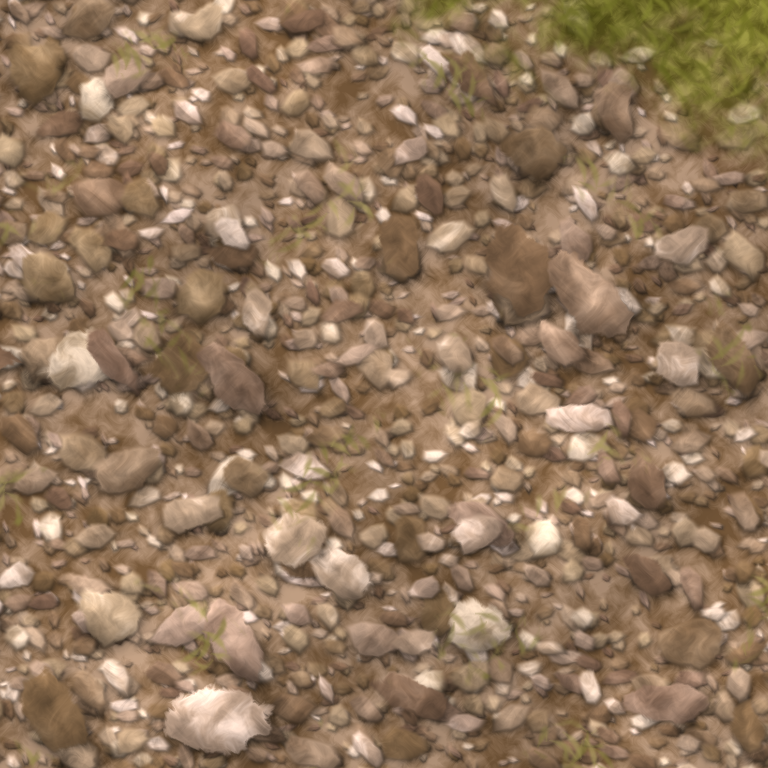
Reproduce this texture procedurally as a WebGL 1 fragment shader.

```glsl
precision highp float;
// Stony dirt path with sparse grass tufts and a meadow in the upper right corner.
// Irregular polygon stones are scattered on jittered grids, small to large, over
// soil made of layered sines; grass blades are thin tapered strokes on top.

uniform vec2 u_resolution;

#define SOIL_DARK   vec3(0.43, 0.32, 0.21)
#define SOIL_LIGHT  vec3(0.68, 0.56, 0.46)
#define STONE_DARK  vec3(0.48, 0.37, 0.27)
#define STONE_TAN   vec3(0.70, 0.59, 0.49)
#define STONE_PALE  vec3(0.87, 0.77, 0.69)
#define GRASS_DARK  vec3(0.30, 0.30, 0.07)
#define GRASS_LIGHT vec3(0.53, 0.53, 0.20)
#define TUFT        vec3(0.64, 0.57, 0.37)
#define SOFTNESS    0.0046
#define STONE_TILT  0.40
#define SHADOW      0.46
#define GRAIN       0.16

vec4 hash4(vec2 p) {
  vec4 q = fract(p.xyxy * vec4(0.1031, 0.1030, 0.0973, 0.1099));
  q += dot(q, q.wzxy + 33.33);
  return fract((q.xxyz + q.yzzw) * q.zywx);
}

vec2 rotate(vec2 p, float angle) {
  float c = cos(angle), s = sin(angle);
  return vec2(c * p.x - s * p.y, s * p.x + c * p.y);
}

// Layered sines, each octave turned and bent by the one before
float waves(vec2 p) {
  float sum = 0.0, amp = 0.5;
  for (int k = 0; k < 4; k++) {
    p += 0.6 * sin(p.yx * 1.3 + 1.7);
    sum += amp * sin(p.x) * sin(p.y + 0.8);
    p = rotate(p, 1.1) * 1.9 + 3.1;
    amp *= 0.55;
  }
  return sum;
}

float meadow(vec2 uv) {
  float side = uv.y - 1.0 + 0.42 * (uv.x - 0.63) + 0.10 * waves(uv * 26.0);
  return smoothstep(-0.08, 0.09, side);
}

// Signed distance to a convex stone outline with uneven sides
float stoneShape(vec2 p, float size, float seed) {
  float d = -size;
  for (int k = 0; k < 6; k++) {
    float fk = float(k);
    float r = fract(seed * 7.31 + fk * 0.618);
    float a = (fk + 0.8 * r) * 1.0472 + seed * 6.28;
    d = max(d, dot(p, vec2(cos(a), sin(a))) - size * (0.6 + 0.4 * r));
  }
  return mix(d, length(p) - size * 0.85, 0.25);
}

vec3 stoneColor(float tone, float tint) {
  vec3 c = mix(STONE_DARK, STONE_TAN, smoothstep(0.0, 0.8, tone));
  c = mix(c, STONE_PALE, smoothstep(0.76, 1.0, tone));
  return c + (tint - 0.4) * vec3(0.01, 0.0, 0.05);
}

// One layer of stones; count is cells across the canvas
vec3 scatterStones(vec3 col, vec2 uv, float count, float density, vec2 rough) {
  vec2 g = uv * count;
  vec2 cell = floor(g);
  float soft = SOFTNESS * count;
  for (int j = -1; j <= 1; j++) {
    for (int i = -1; i <= 1; i++) {
      vec2 id = cell + vec2(float(i), -float(j));
      vec4 a = hash4(id + count * 3.7);
      vec4 b = hash4(id + count * 5.3 + 71.0);
      vec2 center = id + 0.2 + 0.6 * a.xy;
      if (a.z > density * (1.0 - meadow(center / count))) continue;

      vec2 o = g - center;
      vec2 q = rotate(o, STONE_TILT + (b.x - 0.5) * 1.7);
      q.y *= 1.1 + 1.0 * b.y;
      float size = mix(0.36, 0.76, b.z * b.z);
      float d = stoneShape(q, size, b.w) + size * dot(rough, vec2(0.10, 0.18));
      float up = clamp((o.y - 0.3 * o.x) / size, -1.0, 1.0);

      // Contact shadow, then the lit body with a beveled rim and a broken face
      float shade = exp(-max(d, 0.0) / (0.25 * size)) * smoothstep(0.5, -0.5, up);
      col *= 1.0 - SHADOW * shade * smoothstep(0.6, 0.0, d);
      float rim = smoothstep(-0.5 * size, 0.0, d);
      float ridge = (q.y + (b.z - 0.5) * q.x) / size + 0.3 * (a.w - 0.5);
      float face = smoothstep(-0.25, 0.15, ridge + 0.4 * rough.y) - 0.5;
      float light = 1.0 + 0.07 * up + 0.11 * face + rim * (0.15 * up - 0.05);
      light += GRAIN * (0.8 * rough.x + rough.y);
      vec3 body = stoneColor(a.w + 0.25 * rough.y, b.y) * light;
      col = mix(col, body, smoothstep(soft, -soft, d));
    }
  }
  return col;
}

// Thin blades, kept where cover is high
vec3 scatterBlades(vec3 col, vec2 uv, float count, float cover, float lush) {
  vec2 g = uv * count;
  for (int j = -1; j <= 1; j++) {
    for (int i = -1; i <= 1; i++) {
      vec2 id = floor(g) + vec2(float(i), -float(j));
      vec4 a = hash4(id + count * 2.1);
      vec2 q = rotate(g - id - a.xy, (a.z - 0.5) * 2.4);
      q.x += 0.25 * q.y * q.y;
      float width = 0.16 * (1.0 - smoothstep(0.2, 0.9, abs(q.y)));
      float blade = smoothstep(0.13, -0.13, abs(q.x) - width) * step(abs(q.y), 0.9);
      vec3 green = mix(GRASS_DARK, GRASS_LIGHT, a.w);
      vec3 tint = mix(mix(green, TUFT, 0.4 + 0.5 * a.w), green, lush);
      col = mix(col, tint, blade * cover);
    }
  }
  return col;
}

void main() {
  vec2 uv = gl_FragCoord.xy / u_resolution;
  vec2 rough = vec2(waves(uv * 125.0), waves(uv * 48.0 + 2.0));
  float lush = meadow(uv);

  // Soil with broad patches and fine grit
  float soilTone = 0.5 + 0.6 * waves(uv * 14.0) + dot(rough, vec2(0.4, 0.6));
  vec3 col = mix(SOIL_DARK, SOIL_LIGHT, clamp(soilTone, 0.0, 1.0));

  // Gravel, with larger stones resting on smaller ones
  col = scatterStones(col, uv, 50.0, 0.45, rough);
  col = scatterStones(col, uv, 33.0, 0.60, rough);
  col = scatterStones(col, uv, 22.0, 0.60, rough);
  col = scatterStones(col, uv, 14.0, 0.45, rough);
  col = scatterStones(col, uv, 8.5, 0.27, rough);

  // Grass
  float tufts = smoothstep(0.30, 0.65, waves(uv * 17.0 + 4.0));
  float turf = clamp(0.4 + 0.6 * rough.x + 0.6 * rough.y, 0.0, 1.0);
  col = mix(col, mix(GRASS_DARK, GRASS_LIGHT, turf), 0.85 * lush);
  col = scatterBlades(col, uv, 42.0, max(0.65 * tufts, 0.6 * lush), lush);

  // Broad light and damp patches
  col *= 1.04 + 0.20 * waves(uv * 8.0 + 9.0);
  gl_FragColor = vec4(clamp(col, 0.0, 1.0), 1.0);
}
```
